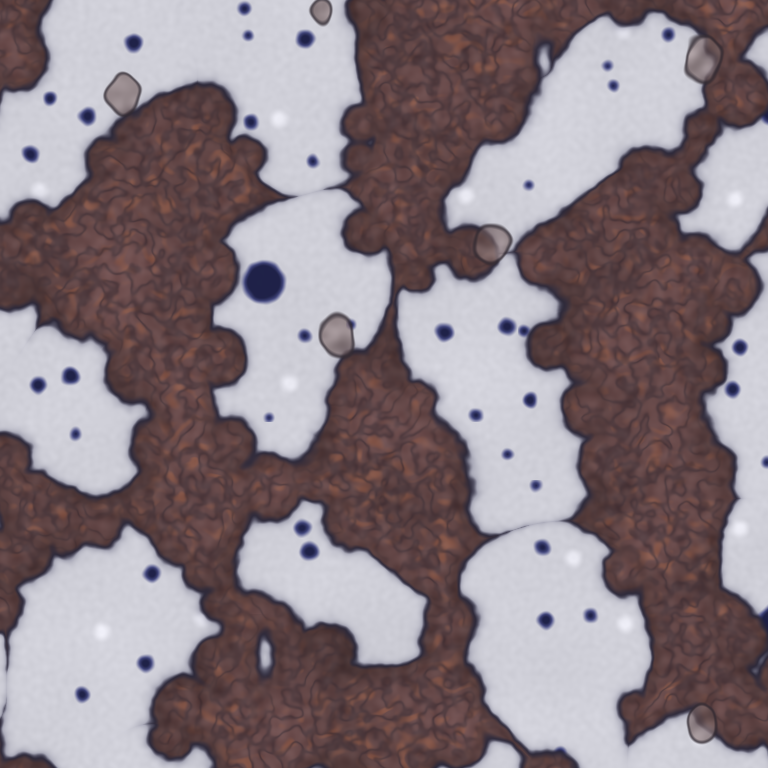
Reproduce this texture procedurally as a Shadertoy shader.

```glsl
// Brown wrinkled tissue with scalloped dark rims around pale cavities holding navy droplets.

vec2 hash2(vec2 p) {
    vec3 q = fract(p.xyx * vec3(0.1031, 0.1030, 0.0973));
    q += dot(q, q.yzx + 33.33);
    return fract((q.xx + q.yz) * q.zy);
}

float corner(vec2 cell, vec2 f, vec2 o) {
    return dot(hash2(cell + o) * 2.0 - 1.0, f - o);
}

// Gradient noise, roughly -0.7 to 0.7
float noise(vec2 p) {
    vec2 i = floor(p), f = fract(p);
    vec2 u = f * f * (3.0 - 2.0 * f);
    return mix(mix(corner(i, f, vec2(0, 0)), corner(i, f, vec2(1, 0)), u.x),
               mix(corner(i, f, vec2(0, 1)), corner(i, f, vec2(1, 1)), u.x), u.y);
}

// Signed distance to the cavities: tapered, mostly upright capsules, negative inside
float cavities(vec2 p) {
    p += 0.05 * vec2(noise(p * 8.0), noise(p * 8.0 + 40.0));
    vec2 size = vec2(0.29, 0.33);
    vec2 id = floor(p / size);
    float d = 1.0;
    for (int k = 0; k < 9; k++) {
        vec2 cell = id + vec2(k % 3 - 1, k / 3 - 1);
        vec2 h = hash2(cell + 7.0), g = hash2(cell + 91.0);
        vec2 q = p - (cell + 0.28 + 0.44 * h) * size;
        float angle = (g.x - 0.5) * 1.9;
        vec2 axis = vec2(sin(angle), cos(angle)) * mix(0.04, 0.13, g.y);
        float t = clamp(dot(q, axis) / dot(axis, axis), -1.0, 1.0);
        float radius = mix(0.038, 0.082, fract(h.x * 7.3 + g.y)) * (1.0 + 0.35 * t);
        d = min(d, length(q - axis * t) - radius);
    }
    return d;
}

// Signed distance to the tissue: a solid core with round lobes along its border
float tissue(vec2 p) {
    float size = 0.062;
    vec2 id = floor(p / size);
    float d = 0.028 - cavities(p);
    for (int k = 0; k < 9; k++) {
        vec2 cell = id + vec2(k % 3 - 1, k / 3 - 1);
        vec2 h = hash2(cell + 300.0);
        vec2 center = (cell + 0.1 + 0.8 * h) * size;
        if (cavities(center) > 0.016) {
            float lobe = length(p - center) - mix(0.022, 0.046, fract(h.x * 5.7 + h.y));
            float blend = max(0.007 - abs(d - lobe), 0.0);
            d = min(d, lobe) - blend * blend / 0.028;
        }
    }
    return d + 0.006 * noise(p * 34.0) + 0.004 * noise(p * 80.0);
}

// Center of the one item in this grid cell, kept clear of the cell border
vec2 itemCenter(vec2 cell, float size, float radius, float seed) {
    return (cell + 0.5 + (hash2(cell + seed) - 0.5) * (1.0 - 2.2 * radius / size)) * size;
}

vec3 tissueColor(vec2 p, float depth) {
    vec2 q = p + 0.018 * vec2(noise(p * 30.0), noise(p * 30.0 + 9.0));
    float ridge = noise(q * 46.0) + 0.35 * noise(p * 90.0 + 30.0);
    float crease = exp(-50.0 * ridge * ridge);
    float fiber = smoothstep(0.0, 0.45, noise(q * vec2(58.0, 70.0) + 70.0) + 0.3 * noise(p * 12.0));
    float inner = smoothstep(0.004, 0.034, depth);
    vec3 color = vec3(0.40, 0.285, 0.285) * (1.0 + 0.25 * noise(p * 10.0));
    color = mix(color, vec3(0.57, 0.36, 0.285), 0.72 * fiber * mix(0.2, 1.0, inner));
    color = mix(color, vec3(0.245, 0.19, 0.215), 0.58 * crease * mix(0.3, 1.0, inner));
    return color * mix(0.84, 1.0, inner) + 0.07 * noise(p * 75.0 + 15.0);
}

void mainImage(out vec4 fragColor, in vec2 fragCoord) {
    vec2 p = fragCoord / min(iResolution.x, iResolution.y);
    float d = tissue(p);

    // Rare narrow slits through the tissue
    vec2 cell = floor(p / 0.2);
    vec2 h = hash2(cell + 510.0);
    vec2 q = p - itemCenter(cell, 0.2, 0.03, 520.0);
    q.x += 0.4 * (h.y - 0.5) * q.y;
    float slit = length(q * vec2(1.0, 0.4)) - 0.008 + 0.005 * noise(p * 60.0);
    if (h.x < 0.25) d = max(d, -slit);

    // Pale cavity ground with faint bright spots and a grey fringe
    vec3 pale = vec3(0.815, 0.815, 0.85) + 0.03 * noise(p * 9.0) + 0.03 * noise(p * 110.0);
    cell = floor(p / 0.11);
    float spot = length(p - itemCenter(cell, 0.11, 0.016, 610.0));
    if (hash2(cell + 620.0).x < 0.3) pale += 0.11 * (1.0 - smoothstep(0.003, 0.016, spot));
    pale = mix(pale, vec3(0.45, 0.45, 0.54), 0.8 * exp(-max(d, 0.0) / 0.0045));

    // Navy droplets, a few of them large
    cell = floor(p / 0.075);
    h = hash2(cell + 710.0);
    float radius = h.y > 0.93 ? 0.027 : mix(0.005, 0.0115, h.y);
    vec2 center = itemCenter(cell, 0.075, radius, 720.0);
    if (h.x < 0.7 && cavities(center) < 0.005 - radius) {
        float drop = length(p - center) - radius + 0.003 * noise(p * 70.0);
        vec3 navy = mix(vec3(0.07, 0.08, 0.24), vec3(0.24, 0.26, 0.50), smoothstep(-0.007, 0.0, drop));
        pale = mix(pale, navy, 0.93 * (1.0 - smoothstep(-0.003, 0.004, drop)));
    }

    // Tissue with a blue-black rim of uneven width
    vec3 brown = tissueColor(p, -d);
    float rimWidth = 0.009 + 0.007 * noise(p * 20.0);
    brown = mix(brown, vec3(0.15, 0.15, 0.23), 0.85 * smoothstep(-rimWidth, -0.001, d));
    vec3 color = mix(brown, pale, smoothstep(-0.003, 0.0035, d));

    // Translucent outlined vesicles along the border
    cell = floor(p / 0.12);
    h = hash2(cell + 810.0);
    radius = mix(0.010, 0.025, h.y);
    center = itemCenter(cell, 0.12, radius * 1.4, 820.0);
    if (h.x < 0.3 && abs(cavities(center)) < 0.022) {
        q = p - center;
        float vesicle = length(q * vec2(1.0, mix(0.7, 1.0, h.x * 3.0))) - radius + 0.009 * noise(p * 40.0);
        vec3 film = vec3(0.47, 0.39, 0.39) + 0.35 * noise(p * 50.0 + 5.0);
        color = mix(color, film, 0.65 * (1.0 - smoothstep(-0.003, 0.002, vesicle)));
        color = mix(color, vec3(0.19, 0.16, 0.19), 0.75 * (1.0 - smoothstep(0.0, 0.004, abs(vesicle))));
    }

    fragColor = vec4(clamp(color, 0.0, 1.0), 1.0);
}
```
